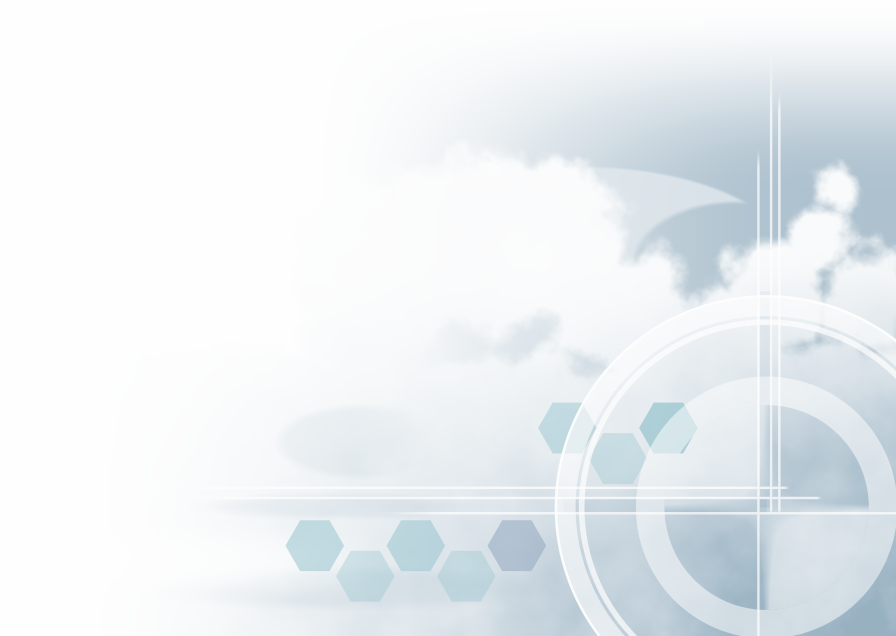
Reproduce this background procedurally as a Shadertoy shader.

```glsl
// Pale cloudy sky fading to white, with a target, crosshair lines and hexagons.

const float ASPECT = 1.4118;                 // layout width for a height of one
const vec3 WHITE = vec3(0.995);
const vec3 SLATE = vec3(0.63, 0.72, 0.78);
const vec3 TEAL = vec3(0.60, 0.77, 0.81);
const vec3 STEEL = vec3(0.58, 0.66, 0.75);
const vec2 TARGET = vec2(1.208, 0.202);
const float OUTER_RADIUS = 0.334;
const float INNER_RADIUS = 0.206;
const float DISC_RADIUS = 0.161;
const float HEX_APOTHEM = 0.040;
const vec2 HEX_STEP = vec2(0.0796, 0.048);
const float LINE_HALF = 0.0019;

// Cloud puffs: centre and radius
const int PUFF_COUNT = 9;
const vec3 PUFFS[PUFF_COUNT] = vec3[](
    vec3(0.74, 0.61, 0.15), vec3(0.88, 0.62, 0.115), vec3(0.60, 0.54, 0.15),
    vec3(1.00, 0.50, 0.11), vec3(1.12, 0.46, 0.10), vec3(1.22, 0.55, 0.085),
    vec3(1.29, 0.62, 0.06), vec3(1.32, 0.70, 0.038), vec3(1.37, 0.54, 0.08));

float hash(vec2 p) {
    vec3 q = fract(vec3(p.xyx) * 0.1031);
    q += dot(q, q.yzx + 33.33);
    return fract((q.x + q.y) * q.z);
}

float noise(vec2 p) {
    vec2 i = floor(p), f = fract(p);
    f = f * f * (3.0 - 2.0 * f);
    return mix(mix(hash(i), hash(i + vec2(1, 0)), f.x),
               mix(hash(i + vec2(0, 1)), hash(i + vec2(1, 1)), f.x), f.y);
}

float fbm(vec2 p) {
    float sum = 0.0, amp = 0.5;
    for (int i = 0; i < 5; i++) {
        sum += amp * noise(p);
        p = mat2(1.6, 1.2, -1.2, 1.6) * p + 7.3;
        amp *= 0.5;
    }
    return sum;
}

float fill(float d) { return clamp(0.5 - d * iResolution.y, 0.0, 1.0); }

float ring(float r, float outer, float inner) { return fill(r - outer) * fill(inner - r); }

float ellipse(vec2 p, vec2 centre, vec2 radii, float blur) {
    return 1.0 - smoothstep(1.0 - blur, 1.0 + blur, length((p - centre) / radii));
}

// Line along x at height y, fading in and out at its ends
float beam(vec2 p, float y, float from, float to, float fade) {
    return fill(abs(p.y - y) - LINE_HALF) * smoothstep(from, from + fade, p.x)
         * (1.0 - smoothstep(to - 0.01, to, p.x));
}

float hexagon(vec2 p) {
    p = abs(p);
    return fill(max(p.y, dot(p, vec2(0.866, 0.5))) - HEX_APOTHEM);
}

// Amount of slate: 0 is white, 1 is full colour
float skyShade(vec2 p) {
    float sky = 0.86 * smoothstep(0.0, 0.30, 1.0 - p.y) * smoothstep(0.48, 1.28, p.x);
    float arch = ellipse(p, vec2(0.92, 0.595), vec2(0.32, 0.142), 0.02)
               * (1.0 - ellipse(p, vec2(1.16, 0.586), vec2(0.16, 0.096), 0.05));
    sky = mix(sky, 0.27, 0.75 * arch * smoothstep(0.75, 0.98, p.x));

    float grain = fbm(p * 7.0);
    float fine = fbm(p * 22.0 + 4.0);
    float body = smoothstep(0.12, 1.2, p.x) * mix(0.74, 0.05, smoothstep(-0.05, 0.60, p.y));
    body += 0.28 * smoothstep(0.95, 1.4, p.x) * (1.0 - smoothstep(0.42, 0.62, p.y));
    body *= 0.45 + 0.8 * grain + 0.35 * fine;

    float d = p.y - 0.44;
    for (int i = 0; i < PUFF_COUNT; i++)
        d = min(d, length(p - PUFFS[i].xy) - PUFFS[i].z);
    d += 0.09 * (grain - 0.5) + 0.07 * (fine - 0.5);
    float shade = mix(body, sky, smoothstep(-0.022, 0.014, d));

    // Soft lens shapes and a bright bank at the lower left
    shade += 0.11 * ellipse(p, vec2(0.57, 0.305), vec2(0.13, 0.055), 0.12)
                  * (1.0 - smoothstep(0.54, 0.70, p.x));
    shade += 0.13 * ellipse(p, vec2(0.53, 0.204), vec2(0.18, 0.018), 0.4);
    shade += 0.12 * ellipse(p, vec2(0.55, 0.075), vec2(0.26, 0.03), 0.35);
    return shade * (1.0 - 0.7 * ellipse(p, vec2(0.30, 0.115), vec2(0.22, 0.045), 0.6));
}

void mainImage(out vec4 fragColor, in vec2 fragCoord) {
    vec2 p = fragCoord / iResolution.xy * vec2(ASPECT, 1.0);
    vec2 q = p - TARGET;
    float r = length(q);
    float shade = skyShade(p);

    // Quartered disc and dark bands beside the axes
    float quarter = fill(q.x * q.y);
    shade = mix(shade, mix(shade + 0.04, shade * 0.5, quarter), fill(r - DISC_RADIUS));
    shade += 0.15 * fill(abs(q.y - 0.002) - 0.012) * fill(abs(q.x + 0.16) - 0.16);
    shade += 0.12 * fill(abs(q.x + 0.001) - 0.010) * fill(abs(q.y - 0.17) - 0.17);
    vec3 color = mix(WHITE, SLATE, clamp(shade, 0.0, 1.1));

    // Hexagons: a row of five, then a row of three
    for (int i = 0; i < 8; i++) {
        bool upper = i > 4;
        float k = float(upper ? i - 5 : i);
        vec2 start = upper ? vec2(0.894, 0.327) : vec2(0.496, 0.142);
        vec2 centre = start + HEX_STEP * vec2(k, -mod(k, 2.0));
        float strength = mod(k, 2.0) > 0.5 ? 0.38 : (upper ? 0.50 + 0.12 * k : 0.55);
        vec3 tint = i == 4 ? STEEL : TEAL;
        color = mix(color, tint, strength * hexagon(p - centre));
    }

    // Target rings
    float bands = 0.60 * ring(r, OUTER_RADIUS, 0.301) + 0.72 * ring(r, 0.296, 0.287)
                + 0.52 * ring(r, INNER_RADIUS, DISC_RADIUS);
    bands += 0.35 * ring(r, OUTER_RADIUS, OUTER_RADIUS - 0.004);
    color = mix(color, WHITE, min(bands, 1.0));

    // Crosshair lines
    float lines = beam(p, 0.233, 0.18, 1.245, 0.25);
    lines = max(lines, beam(p, 0.217, 0.26, 1.296, 0.15));
    lines = max(lines, beam(p, 0.193, 0.58, 1.50, 0.12));
    vec2 down = vec2(1.0 - p.y, p.x);
    lines = max(lines, beam(down, 1.195, 0.23, 1.10, 0.04));
    lines = max(lines, beam(down, 1.215, 0.05, 0.81, 0.15));
    lines = max(lines, beam(down, 1.228, 0.14, 0.81, 0.04));
    fragColor = vec4(mix(color, WHITE, 0.75 * lines), 1.0);
}
```
